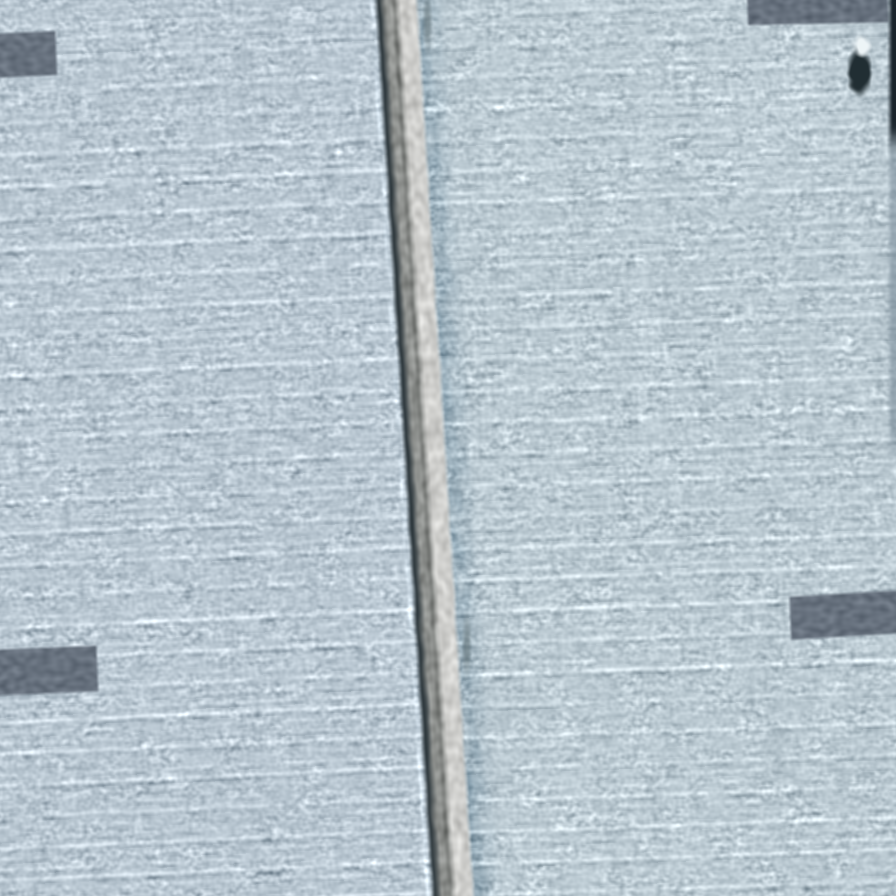
Give the GLSL for this texture, as a WebGL 1 fragment shader.

```glsl
precision highp float;
// Pale blue shingle roof seen from above, split by a tilted metal ridge, with dark vents.
uniform vec2 u_resolution;

vec2 hashGradient(vec2 cell) {
  vec2 p = vec2(dot(cell, vec2(127.1, 311.7)), dot(cell, vec2(269.5, 183.3)));
  return fract(sin(p) * 43758.5) * 2.0 - 1.0;
}

float hash(float n) {
  return fract(sin(n * 91.7 + 3.1) * 4375.85);
}

float gradientNoise(vec2 p) {
  vec2 i = floor(p);
  vec2 f = p - i;
  vec2 w = f * f * f * (f * (f * 6.0 - 15.0) + 10.0);
  float a = dot(hashGradient(i), f);
  float b = dot(hashGradient(i + vec2(1.0, 0.0)), f - vec2(1.0, 0.0));
  float c = dot(hashGradient(i + vec2(0.0, 1.0)), f - vec2(0.0, 1.0));
  float d = dot(hashGradient(i + 1.0), f - 1.0);
  return mix(mix(a, b, w.x), mix(c, d, w.x), w.y);
}

float band(float v, float lo, float hi, float soft) {
  return smoothstep(lo - soft, lo + soft, v) * (1.0 - smoothstep(hi - soft, hi + soft, v));
}

// Box whose horizontal edges follow the slope of the shingle rows.
float slantedBox(vec2 p, vec2 lo, vec2 hi, float slope, float soft) {
  float y = p.y - slope * (p.x - lo.x);
  return band(p.x + 0.04 * (p.y - lo.y), lo.x, hi.x, soft) * band(y, lo.y, hi.y, soft);
}

float ellipse(vec2 p, vec2 center, vec2 radius, float soft) {
  float d = (length((p - center) / radius) - 1.0) * min(radius.x, radius.y);
  return 1.0 - smoothstep(-soft, soft, d);
}

// Straight seams of uneven brightness, each with broken dark dashes beneath it.
float shingleSeams(vec2 p, float pitch, float width, float seed) {
  float row = floor(p.y / pitch);
  float wobble = 0.0015 * gradientNoise(vec2(p.x * 14.0, row + seed));
  float offset = (fract(p.y / pitch) - 0.5) * pitch + wobble;
  float broken = smoothstep(-0.3, 0.3, gradientNoise(vec2(p.x * 32.0, row * 3.7 + seed)));
  float dashes = smoothstep(-0.1, 0.3, gradientNoise(vec2(p.x * 40.0, row * 5.3 + seed + 0.4)));
  float strength = mix(0.35, 1.0, hash(row + seed));
  float light = offset / width;
  float dark = light + 1.9;
  return strength * (mix(0.3, 1.0, broken) * exp(-light * light) - 0.9 * dashes * exp(-dark * dark));
}

vec3 roof(vec2 p, float side) {
  vec2 q = vec2(p.x + 0.06 * p.y, p.y - mix(0.045, 0.035, side) * p.x);
  float seed = side * 37.3;
  float cloud = gradientNoise(p * 5.0 + seed) + 0.5 * gradientNoise(p * 13.0);
  float patches = 0.7 + 0.9 * smoothstep(-0.3, 0.4, gradientNoise(q * vec2(24.0, 40.0) + 5.0));
  float streak = gradientNoise(vec2(q.x * 32.0, q.y * 115.0) + seed);
  float grain = gradientNoise(vec2(q.x * 85.0, q.y * 125.0));
  float fine = gradientNoise(q * vec2(165.0, 190.0) + 19.0);
  float stain = gradientNoise(vec2(q.x * 28.0, q.y * 4.0) + 8.0);
  float tone = 0.012 * cloud + patches * (0.07 * streak + 0.11 * grain + 0.14 * fine);
  tone += 0.13 * shingleSeams(q, 0.0352, 0.0027, seed);
  tone += 0.07 * shingleSeams(q, 0.0117, 0.0023, seed + 5.0) + 0.02 * stain * side;
  vec3 base = mix(vec3(0.717, 0.772, 0.814), vec3(0.725, 0.783, 0.816), side);
  return base + tone * vec3(1.05, 1.0, 0.96);
}

vec3 addRidge(vec3 color, vec2 p, float soft) {
  float d = p.x - (0.482 - 0.063 * p.y) + 0.0018 * gradientNoise(vec2(p.y * 28.0, 3.0));
  float grain = gradientNoise(p * vec2(120.0, 90.0));
  float mottling = gradientNoise(vec2(d * 90.0, p.y * 30.0));
  // Soft shadow cast on the right and a broken bright rim on the left.
  float shadow = smoothstep(0.040, 0.050, d) * (1.0 - smoothstep(0.046, 0.082, d));
  color -= shadow * (0.8 + mottling) * vec3(0.17, 0.14, 0.12);
  color += 0.20 * band(d, -0.006, -0.003, 0.003) * clamp(0.5 + 1.5 * mottling, 0.0, 1.0);
  // Gap, shaded face and lit cap.
  vec3 shaded = vec3(0.57, 0.58, 0.57) + 0.16 * grain + 0.12 * mottling;
  vec3 lit = vec3(0.81, 0.81, 0.80) + 0.16 * grain + 0.08 * mottling;
  vec3 metal = mix(shaded, lit, smoothstep(0.021, 0.029, d));
  metal -= 0.12 * band(d, 0.019, 0.022, 0.003);
  float gap = 0.008 + 0.003 * mottling;
  metal = mix(vec3(0.18, 0.22, 0.24), metal, smoothstep(gap - 0.005, gap + 0.005, d));
  color = mix(color, metal, band(d, 0.001, 0.046, soft + 0.001));
  // Dark nicks beside the cap.
  float nicks = ellipse(p, vec2(0.521, 0.279), vec2(0.004, 0.027), 0.003);
  nicks += ellipse(p, vec2(0.477, 0.975), vec2(0.004, 0.025), 0.003);
  return mix(color, vec3(0.40, 0.46, 0.48), 0.6 * nicks);
}

vec3 addVents(vec3 color, vec2 p, float soft) {
  float vents = slantedBox(p, vec2(-0.1, 0.909), vec2(0.064, 0.958), 0.045, soft);
  vents = max(vents, slantedBox(p, vec2(-0.1, 0.220), vec2(0.110, 0.271), 0.040, soft));
  vents = max(vents, slantedBox(p, vec2(0.883, 0.286), vec2(1.1, 0.334), 0.060, soft));
  vents = max(vents, slantedBox(p, vec2(0.835, 0.972), vec2(0.992, 1.1), 0.020, soft));
  float grain = gradientNoise(p * vec2(90.0, 130.0));
  return mix(color, vec3(0.40, 0.44, 0.49) + 0.13 * grain, vents);
}

void main() {
  vec2 p = gl_FragCoord.xy / u_resolution;
  float soft = max(0.0026, 0.75 / min(u_resolution.x, u_resolution.y));
  float side = step(0.507 - 0.063 * p.y, p.x);
  vec3 color = addRidge(addVents(roof(p, side), p, soft), p, soft);
  // Small pipe with a pale cap, then the dark gap along the upper right border.
  vec2 q = p + 0.008 * gradientNoise(p * 75.0);
  color = mix(color, vec3(0.13, 0.18, 0.20), ellipse(q, vec2(0.959, 0.920), vec2(0.012, 0.024), 0.004));
  color = mix(color, vec3(0.93, 0.96, 0.97), ellipse(q, vec2(0.962, 0.949), vec2(0.009, 0.010), 0.004));
  float border = smoothstep(0.989, 0.997, p.x);
  color = mix(color, vec3(0.10, 0.14, 0.17), border * smoothstep(0.82, 0.86, p.y));
  color = mix(color, vec3(0.48, 0.55, 0.60), 0.6 * border * band(p.y, 0.50, 0.84, 0.03));
  gl_FragColor = vec4(clamp(color, 0.0, 1.0), 1.0);
}
```
